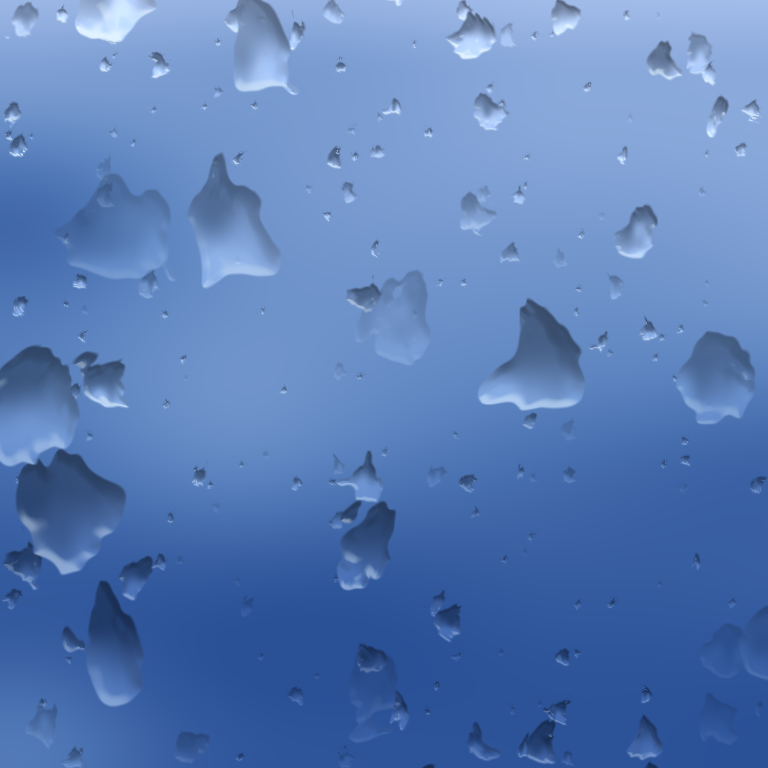
This texture is drawn by a WebGL 1 fragment shader. Its source:

```glsl
precision highp float;
uniform vec2 u_resolution;

const vec3 DEEP_BLUE = vec3(0.165, 0.315, 0.59);
const vec3 MID_BLUE = vec3(0.355, 0.51, 0.745);
const vec3 PALE_BLUE = vec3(0.545, 0.665, 0.86);
const vec3 GLINT = vec3(0.88, 0.95, 1.0);
const float EDGE_BLUR = 0.0022;   // softness of drop outlines
const float WOBBLE = 0.85;        // irregularity of drop outlines
const float TILT = 1.1;           // largest lean of a drop, radians
const float SHADE_DEPTH = 0.33;   // darkening of the drop tops
const float BELLY_LIGHT = 0.17;   // brightening of the drop bottoms

float hash(vec2 p) {
  vec3 q = fract(vec3(p.xyx) * 0.1031);
  q += dot(q, q.yzx + 33.33);
  return fract((q.x + q.y) * q.z);
}

vec2 hash2(vec2 p) {
  return vec2(hash(p + 17.3), hash(p + 71.9));
}

float noise(vec2 p) {
  vec2 i = floor(p);
  vec2 f = fract(p);
  f = f * f * (3.0 - 2.0 * f);
  return mix(mix(hash(i), hash(i + vec2(1.0, 0.0)), f.x),
             mix(hash(i + vec2(0.0, 1.0)), hash(i + 1.0), f.x), f.y);
}

float glow(vec2 p, vec2 centre, vec2 size) {
  vec2 d = (p - centre) / size;
  return exp(-dot(d, d));
}

// Blurred sky behind the glass
vec3 backdrop(vec2 uv) {
  float light = smoothstep(0.08, 0.82, uv.y) * 0.92;
  light -= 0.55 * glow(uv, vec2(0.0, 0.73), vec2(0.25, 0.14));
  light += 0.18 * glow(uv, vec2(0.27, 0.43), vec2(0.2, 0.15));
  light += 0.32 * glow(uv, vec2(0.02, 0.02), vec2(0.18, 0.16));
  light -= 0.16 * glow(uv, vec2(0.95, 0.4), vec2(0.3, 0.12));
  light += 0.22 * (noise(uv * vec2(2.6, 4.5) + 8.0) - 0.5);
  light += 0.3 * smoothstep(0.9, 1.03, uv.y);
  vec3 col = mix(DEEP_BLUE, MID_BLUE, clamp(light * 2.0, 0.0, 1.0));
  return mix(col, PALE_BLUE, clamp(light * 2.0 - 1.0, 0.0, 1.5));
}

// Signed field of one bent, lumpy drop of unit size
float dropField(vec2 q, vec2 seed, float bend) {
  q.x += bend * (q.y * q.y - 0.3);
  q.x *= 1.0 + 0.3 * q.y;
  float lumps = noise(q * 1.5 + seed * 19.0) - 0.5;
  lumps += 0.3 * (noise(q * 3.6 + seed * 31.0) - 0.5);
  return length(q) - 0.9 + WOBBLE * lumps;
}

vec2 toDrop(vec2 p, float angle, float aspect) {
  float c = cos(angle);
  float s = sin(angle);
  return vec2(c * p.x - s * p.y, s * p.x + c * p.y) / vec2(aspect, 1.0);
}

// One drop: dark crown, pale belly, shining lower rim
vec3 drawDrop(vec3 col, vec3 sky, vec2 p, float radius, vec2 id, float top) {
  vec2 seed = hash2(id + 5.0);
  vec2 form = hash2(id + 23.0);
  float angle = (seed.x - 0.4) * TILT;
  float aspect = mix(0.5, 0.95, seed.y);
  float bend = (form.x - 0.5) * 1.1;
  float e = 0.06;
  float d = dropField(toDrop(p, angle, aspect), seed, bend);
  float dx = dropField(toDrop(p + vec2(e, 0.0), angle, aspect), seed, bend) - d;
  float dy = dropField(toDrop(p + vec2(0.0, e), angle, aspect), seed, bend) - d;
  vec2 slope = vec2(dx, dy);
  float steep = max(length(slope) / e, 0.4);
  vec2 facing = slope / max(length(slope), 0.001);
  d /= steep;

  float blur = max(EDGE_BLUR, 0.8 / u_resolution.y) / radius;
  float cover = 1.0 - smoothstep(-blur, blur, d);
  float presence = mix(0.3, 1.0, smoothstep(0.0, 0.55, form.y));
  float fold = noise(p * vec2(2.2, 1.3) + seed * 47.0) - 0.5;
  float belly = smoothstep(0.65, -0.85, p.y + 0.9 * fold);
  float rim = smoothstep(-0.38, -0.03, d);
  float under = smoothstep(0.3, 0.95, dot(facing, vec2(-0.25, -0.97)));
  float crown = smoothstep(-0.1, 0.9, dot(facing, vec2(0.5, 0.87)));

  vec3 body = sky * (1.0 - SHADE_DEPTH * (1.0 - belly));
  body += BELLY_LIGHT * belly * mix(0.6, 1.2, top);
  body *= 1.0 - 0.2 * rim * crown;
  float shine = under * smoothstep(-0.26, -0.06, d) * mix(0.3, 0.95, form.y);
  shine += 0.55 * top * smoothstep(0.6, 1.0, belly) * under * form.y;
  body = mix(body, GLINT, clamp(shine * mix(0.45, 1.0, top), 0.0, 1.0));
  return mix(col, body, cover * presence);
}

// One scattered layer of drops, one candidate per grid cell
vec3 addDrops(vec3 col, vec3 sky, vec2 uv, float cells, vec2 sizes, float chance) {
  float top = smoothstep(0.2, 0.95, uv.y);
  vec2 cell = floor(uv * cells);
  for (int j = -1; j <= 1; j++) {
    for (int i = -1; i <= 1; i++) {
      vec2 id = cell + vec2(float(i), float(j)) + cells * 3.0;
      if (hash(id) > chance) continue;
      vec2 centre = (id - cells * 3.0 + 0.2 + 0.6 * hash2(id)) / cells;
      float radius = mix(sizes.x, sizes.y, hash(id + 41.0));
      vec2 p = (uv - centre) / radius;
      if (dot(p, p) < 4.0) col = drawDrop(col, sky, p, radius, id, top);
    }
  }
  return col;
}

void main() {
  vec2 uv = gl_FragCoord.xy / u_resolution.y;
  vec3 sky = backdrop(uv);
  vec3 col = sky;
  col = addDrops(col, sky, uv, 31.0, vec2(0.003, 0.006), 0.1);
  col = addDrops(col, sky, uv, 17.0, vec2(0.008, 0.016), 0.2);
  col = addDrops(col, sky, uv, 9.0, vec2(0.02, 0.036), 0.38);
  col = addDrops(col, sky, uv, 4.6, vec2(0.05, 0.088), 0.5);
  gl_FragColor = vec4(clamp(col, 0.0, 1.0), 1.0);
}
```
